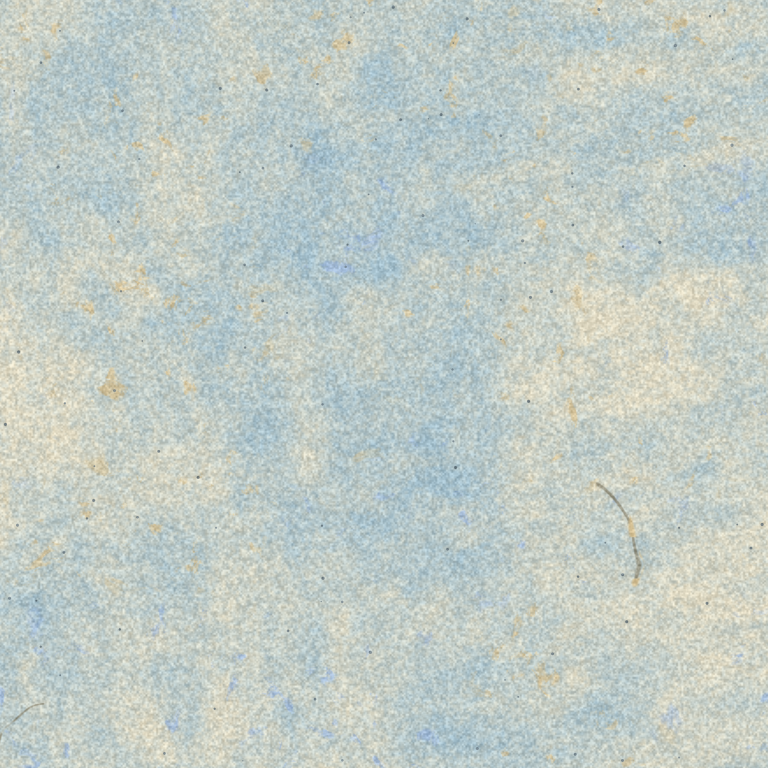
This texture is drawn by a WebGL 2 fragment shader. Its source:

```glsl
#version 300 es
precision highp float;
// Weathered blue and cream wash on grainy paper. Broad soft washes and warped
// streak noise choose the pigment; fine grain, stains, specks and two thin
// curved fibres are laid on top.

uniform vec2 u_resolution;
out vec4 fragColor;

const vec3 BLUE = vec3(0.665, 0.758, 0.792);
const vec3 CREAM = vec3(0.858, 0.845, 0.768);
const vec3 OCHRE = vec3(0.84, 0.74, 0.54);
const vec3 COBALT = vec3(0.60, 0.71, 0.87);
const vec3 SPECK = vec3(0.36, 0.42, 0.46);
const vec3 FIBRE = vec3(0.55, 0.53, 0.45);
const float CLOUD_AMOUNT = 0.85;
const float STREAK_AMOUNT = 1.05;
const float MOTTLE_AMOUNT = 0.95;
const float GRAIN_LIGHT = 0.25;
const float GRAIN_TINT = 0.40;
const float LEFT_ANGLE = 1.80;   // steep streaks
const float RIGHT_ANGLE = 0.16;  // nearly level streaks
const float SPECK_CELLS = 30.0;
const float SPECK_CHANCE = 0.13;

float hash(vec2 cell) {
  uvec2 q = uvec2(ivec2(cell)) * uvec2(1597334677u, 3812015801u);
  uint n = (q.x ^ q.y) * 1597334677u;
  n = (n ^ (n >> 15)) * 2246822519u;
  return float((n ^ (n >> 13)) >> 8) / 16777216.0;
}

float noise(vec2 p) {
  vec2 i = floor(p), f = fract(p);
  f = f * f * (3.0 - 2.0 * f);
  return mix(mix(hash(i), hash(i + vec2(1, 0)), f.x),
             mix(hash(i + vec2(0, 1)), hash(i + vec2(1, 1)), f.x), f.y);
}

float fbm(vec2 p) {
  float sum = 0.0, weight = 0.5;
  for (int i = 0; i < 5; i++) {
    sum += weight * noise(p);
    p = mat2(0.8, 0.6, -0.6, 0.8) * p * 2.03 + 17.3;
    weight *= 0.55;
  }
  return sum / 1.055;
}

// Noise stretched along a direction, centred on zero
float streaks(vec2 p, float angle) {
  vec2 along = vec2(cos(angle), sin(angle));
  vec2 q = vec2(dot(p, along), dot(p, vec2(-along.y, along.x)));
  float sum = 0.0, weight = 0.5;
  q *= vec2(6.0, 20.0);
  for (int i = 0; i < 4; i++) {
    sum += weight * (noise(q) - 0.5);
    q = q * 2.07 + 31.7;
    weight *= 0.62;
  }
  return sum / 1.1;
}

// Soft elliptical pool of pigment
float wash(vec2 p, vec2 centre, vec2 size) {
  vec2 d = (p - centre) / size;
  return exp(-dot(d, d));
}

// Distance to a circular arc
float arcDistance(vec2 p, vec2 centre, float radius, float middle, float halfSpan) {
  vec2 d = p - centre;
  float c = cos(middle), s = sin(middle);
  d = vec2(c * d.x + s * d.y, abs(c * d.y - s * d.x));
  float angle = min(atan(d.y, d.x), halfSpan);
  return length(d - radius * vec2(cos(angle), sin(angle)));
}

float specks(vec2 p, float pixel) {
  vec2 cell = floor(p * SPECK_CELLS);
  vec2 spot = 0.2 + 0.6 * vec2(hash(cell + 71.0), hash(cell + 157.0));
  float radius = mix(0.0007, 0.0021, hash(cell + 211.0));
  float d = length(fract(p * SPECK_CELLS) - spot) / SPECK_CELLS;
  float present = step(hash(cell + 307.0), SPECK_CHANCE);
  return present * (1.0 - smoothstep(radius - pixel, radius + pixel, d));
}

void main() {
  float side = min(u_resolution.x, u_resolution.y);
  vec2 p = gl_FragCoord.xy / side;
  float pixel = 0.7 / side;
  vec2 bend = vec2(fbm(p * 5.0 + 3.0), fbm(p * 5.0 + 43.0)) - 0.5;
  vec2 q = p + 0.11 * bend;

  // Pigment balance: 0 is blue, 1 is cream
  float tone = 0.52 + CLOUD_AMOUNT * (fbm(q * 3.2 + 11.0) - 0.5);
  tone -= 0.38 * wash(q, vec2(0.46, 0.69), vec2(0.13, 0.14));
  tone -= 0.26 * wash(q, vec2(0.54, 0.34), vec2(0.08, 0.15));
  tone -= 0.34 * wash(q, vec2(0.11, 0.76), vec2(0.11, 0.022));
  tone -= 0.24 * wash(q, vec2(0.10, 0.24), vec2(0.15, 0.12));
  tone += 0.36 * wash(q, vec2(0.04, 0.47), vec2(0.16, 0.16));
  tone += 0.26 * wash(q, vec2(0.76, 0.56), vec2(0.16, 0.09));
  tone += 0.22 * wash(q, vec2(0.08, 0.96), vec2(0.18, 0.10));

  // Streaks turn from steep at the left to level at the right
  float turn = smoothstep(0.38, 0.62, q.x);
  vec2 s = p + 0.05 * bend;
  tone += STREAK_AMOUNT * mix(streaks(s, LEFT_ANGLE), streaks(s + 5.0, RIGHT_ANGLE), turn);
  tone += MOTTLE_AMOUNT * (fbm(q * 24.0 + 7.0) - 0.5);

  // Paper grain shifts both tint and brightness
  float grain = 0.5 * (noise(p * 271.0 + 0.3) + noise(p.yx * 437.0 + 9.7)) - 0.5;
  tone += GRAIN_TINT * (noise(p * 223.0 + 51.0) - 0.5);
  vec3 colour = mix(BLUE, CREAM, clamp(tone, -0.15, 1.12));

  // Ochre and cobalt stains gather in loose patches
  float patches = noise(p * 7.0 + 83.0);
  float ochre = smoothstep(0.66, 0.80, fbm(q * 42.0 + 19.0)) * smoothstep(0.35, 0.75, patches);
  float cobalt = smoothstep(0.67, 0.82, fbm(q * 36.0 + 61.0)) * smoothstep(0.65, 0.25, patches);
  colour = mix(colour, OCHRE, 0.7 * ochre);
  colour = mix(colour, COBALT, 0.7 * cobalt);

  // Fibres with uneven ink and ochre flecks
  vec2 w = p + 0.012 * (vec2(noise(p * 38.0), noise(p * 38.0 + 29.0)) - 0.5);
  float longFibre = arcDistance(w, vec2(0.70, 0.27), 0.13, 0.35, 0.55);
  float shortFibre = arcDistance(w, vec2(0.07, 0.0), 0.08, 2.22, 0.50);
  float fibre = 1.0 - smoothstep(0.0005, 0.0032, min(longFibre, shortFibre + 0.0007));
  float fleck = smoothstep(0.52, 0.70, noise(p * 75.0 + 13.0));
  colour = mix(colour, FIBRE, fibre * mix(0.75, 0.3, fleck));
  colour = mix(colour, OCHRE, 0.8 * fleck * (1.0 - smoothstep(0.002, 0.007, longFibre)));

  colour = mix(colour, SPECK, 0.75 * specks(p, pixel));
  fragColor = vec4(colour + GRAIN_LIGHT * grain, 1.0);
}
```
